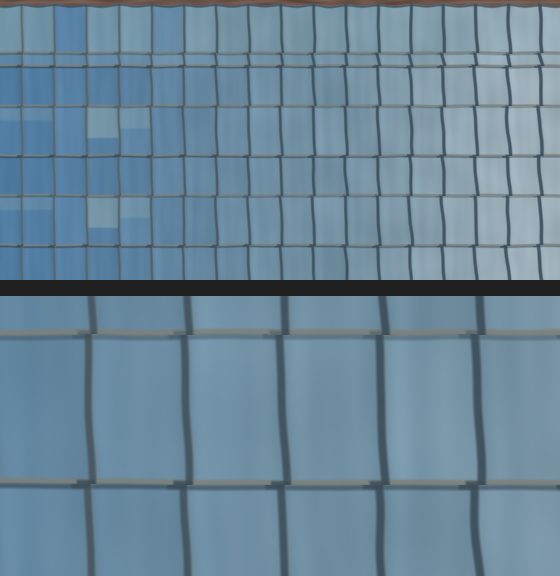
Top: the whole. Bottom: its middle third, enlarged.
This texture is drawn by a Shadertoy shader. Its source:

```glsl
// A glazed curtain wall: a grid of blue panes that pales from left to right.
// Storeys repeat a tall and a short row; each mullion leans and wobbles by
// gradient noise, and panes get their own tone, streaks and reflections.

const float PITCH = 0.1158;       // column spacing, in canvas heights
const float FIRST_MULLION = 0.078;
const float STOREY = 0.3203;      // tall row plus short row
const float BASE = 0.122;         // lowest main rail
const float HEADER = 0.982;       // underside of the top beam

const vec3 SKY_DEEP = vec3(0.32, 0.49, 0.64);
const vec3 SKY_MID = vec3(0.44, 0.56, 0.635);
const vec3 SKY_PALE = vec3(0.62, 0.69, 0.73);
const vec3 SHEEN = vec3(0.50, 0.62, 0.67);
const vec3 SLATE = vec3(0.23, 0.30, 0.35);
const vec3 TAN = vec3(0.49, 0.50, 0.47);
const vec3 BROWN = vec3(0.41, 0.32, 0.28);

float hash(vec2 p) {
    return fract(sin(dot(p, vec2(127.1, 311.7))) * 43758.5);
}

float gradientDot(vec2 cell, vec2 offset) {
    float angle = 6.2832 * hash(cell);
    return dot(vec2(cos(angle), sin(angle)), offset);
}

float gradientNoise(vec2 p) {
    vec2 i = floor(p), f = fract(p);
    vec2 s = f * f * f * (f * (f * 6.0 - 15.0) + 10.0);
    vec2 e = vec2(1.0, 0.0);
    float low = mix(gradientDot(i, f), gradientDot(i + e, f - e), s.x);
    float high = mix(gradientDot(i + e.yx, f - e.yx),
                     gradientDot(i + e.xx, f - e.xx), s.x);
    return mix(low, high, s.y);
}

// Coverage of a soft stroke at signed distance d from its centre.
float stroke(float d, float halfWidth, float soft) {
    return 1.0 - smoothstep(halfWidth - soft, halfWidth + soft, abs(d));
}

// Sideways shift of one mullion: a lean in each row plus a slow wobble.
float mullionBend(float id, float y, float rowT, float amount) {
    float wobble = gradientNoise(vec2(id * 3.7, y * 9.0));
    return amount * (0.010 * (0.5 - rowT) + 0.008 * wobble);
}

// Glass colour; kind is 0 tall, 1 short, 2 narrow strip, 3 top row.
vec3 paneColour(vec2 p, float u, float column, float kind, float rowT) {
    vec3 c = mix(SKY_DEEP, SKY_MID, smoothstep(0.0, 0.58, u));
    c = mix(c, SKY_PALE, smoothstep(0.52, 1.0, u));

    // Sheen on the upper storey, skipping some of the left columns
    float skipped = column < 6.0 && mod(column, 3.0) == 1.0 ? 1.0 : 0.0;
    float sheen = kind > 2.5 ? 0.75 * (1.0 - skipped) : kind > 1.5 ? 0.35 : 0.0;
    c = mix(c, SHEEN, sheen * (1.0 - 0.6 * u));

    // Reflected blocks in the upper part of tall panes at the left
    float glint = column == 2.0 ? 0.8 : column == 3.0 ? 0.5 : column < 0.5 ? 0.35 : 0.0;
    float cut = column < 0.5 ? 0.72 : 0.36 + 0.2 * (column - 2.0);
    float inTall = (1.0 - step(0.5, kind)) * step(column, 3.5);
    c = mix(c, SHEEN, inTall * glint * smoothstep(cut - 0.03, cut + 0.03, rowT));

    // Tone per pane, streaks and cloudy patches
    c += 0.035 * (hash(vec2(column, kind) + 4.3) - 0.5);
    c += 0.025 * gradientNoise(vec2(p.x * 38.0, p.y * 4.0));
    c += 0.05 * u * gradientNoise(p * vec2(7.0, 9.0));
    return c;
}

void mainImage(out vec4 fragColor, in vec2 fragCoord) {
    vec2 uv = fragCoord / iResolution.xy;
    vec2 p = uv * vec2(2.0, 1.0);
    float u = uv.x;
    float soft = max(1.0 / iResolution.y, 0.0025);

    // Rows: the top storey has a narrow strip below its tall pane
    float y = p.y + 0.004 * gradientNoise(vec2(p.x * 8.0, p.y * 5.0));
    float storey = floor((y - BASE) / STOREY);
    float storeyY = y - BASE - storey * STOREY;
    float isTop = step(1.5, storey);
    float split = mix(0.178, 0.047, isTop);
    float upper = step(split, storeyY);
    float rowT = mix(storeyY / split, (storeyY - split) / (STOREY - split), upper);
    float kind = upper + 2.0 * isTop;

    // Columns: distance to the nearest bent mullion
    float id = round((p.x - FIRST_MULLION) / PITCH);
    float bend = mullionBend(id, y, rowT, mix(0.3, 1.2, u));
    float dx = p.x - FIRST_MULLION - id * PITCH - bend;
    float column = id - step(dx, 0.0);
    vec3 c = paneColour(p, u, column, kind, rowT);

    // Soft shade and light beside each mullion
    c -= 0.05 * exp(-abs(dx) * 110.0);
    c += 0.025 * smoothstep(0.025, 0.0, abs(dx - 0.018));

    // Rails: a tan edge above a dark joint
    float mainD = storeyY - STOREY * round(storeyY / STOREY);
    float splitD = storeyY - split;
    float isMain = step(abs(mainD), abs(splitD));
    float dy = mix(splitD, mainD, isMain);
    c = mix(c, TAN, 0.85 * stroke(dy - 0.003, 0.0035, soft));
    c = mix(c, SLATE, mix(0.5, 0.8, isMain) * (1.0 - 0.35 * u) * stroke(dy + 0.003, 0.003, soft));

    // Mullions: thin and tan at the left, heavy and dark at the right
    vec3 mullion = mix(mix(TAN, SLATE, 0.55), SLATE, smoothstep(0.1, 0.6, u));
    c = mix(c, TAN, 0.5 * (1.0 - u) * stroke(dx - 0.005, 0.002, soft));
    c = mix(c, mullion, 0.9 * stroke(dx, mix(0.003, 0.0062, u), soft));

    // Dark brackets left of the crossings
    float bracket = stroke(dx + 0.008, 0.011, soft) * stroke(dy, 0.005, soft);
    c = mix(c, SLATE, mix(0.4, 0.85, isMain) * bracket);

    // Top beam with a shadow beneath it
    float beamD = y - HEADER - 0.003 * cos(6.2832 * dx / PITCH);
    c = mix(c, SLATE, 0.8 * stroke(beamD + 0.003, 0.004, soft));
    vec3 beam = BROWN + 0.12 * gradientNoise(p * vec2(9.0, 60.0));
    c = mix(c, beam, smoothstep(-soft, soft, beamD));
    fragColor = vec4(clamp(c, 0.0, 1.0), 1.0);
}
```
